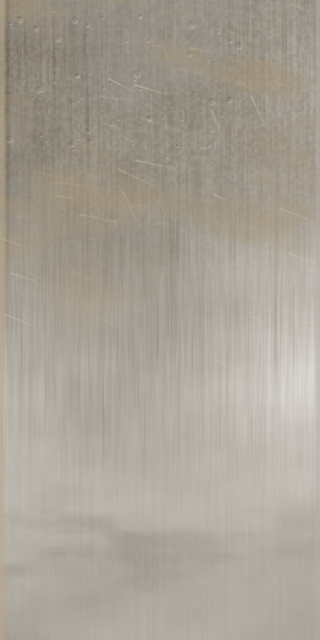
Write a Shadertoy shader that draws this texture.

```glsl
// Worn brushed metal sheet with soft tarnish, scratches and droplets.

const vec3 DARK_METAL = vec3(0.55, 0.52, 0.47);
const vec3 PALE_METAL = vec3(0.78, 0.76, 0.73);
const vec3 OCHRE = vec3(0.66, 0.59, 0.47);
const vec3 COOL_GREY = vec3(0.61, 0.605, 0.59);
const vec3 GLINT = vec3(0.85, 0.79, 0.69);

float hash(vec2 p) {
    vec3 q = fract(vec3(p.xyx) * 0.1031);
    q += dot(q, q.yzx + 33.33);
    return fract((q.x + q.y) * q.z);
}

float noise(vec2 p) {
    vec2 i = floor(p), f = fract(p);
    f = f * f * (3.0 - 2.0 * f);
    return mix(mix(hash(i), hash(i + vec2(1, 0)), f.x),
               mix(hash(i + vec2(0, 1)), hash(i + vec2(1, 1)), f.x), f.y);
}

float fbm(vec2 p) {
    float sum = 0.0, gain = 0.5;
    for (int i = 0; i < 4; i++) {
        sum += gain * noise(p);
        p = p * 2.03 + 17.3;
        gain *= 0.5;
    }
    return sum / 0.9375;
}

// Soft bump: 1 at the centre, falling off over the given width
float bump(float x, float centre, float width) {
    float d = (x - centre) / width;
    return exp(-d * d);
}

// Broad brightness of the sheet, with a hazy reflection in the lower half
float sheetTone(vec2 uv, vec2 p) {
    float tone = mix(0.715, 0.578, smoothstep(0.40, 0.76, uv.y));
    tone -= 0.035 * (1.0 - smoothstep(0.08, 0.26, uv.y));
    tone += 0.07 * (uv.x - 0.5) * smoothstep(0.1, 0.4, uv.y);
    tone += 0.065 * smoothstep(0.5, 1.0, uv.x) * bump(uv.y, 0.45, 0.20);
    tone += 0.040 * (1.0 - smoothstep(0.0, 0.3, uv.x)) * bump(uv.y, 0.38, 0.15);
    tone -= 0.030 * bump(uv.x, 0.45, 0.28) * bump(uv.y, 0.50, 0.14);
    tone += 0.10 * (fbm(p * vec2(3.0, 5.0)) - 0.5);
    float smudge = smoothstep(0.40, 0.75, fbm(p * vec2(4.0, 10.0) + 41.0));
    return tone - 0.08 * smudge * bump(uv.y, 0.15, 0.07) * (1.0 - 0.6 * uv.x);
}

// Vertical brushing: hairline grain plus short darker lines in patches
float brushing(vec2 p) {
    float hair = noise(p * vec2(230.0, 9.0)) + noise(p * vec2(120.0, 5.0) + 9.0) - 1.0;
    float lines = smoothstep(0.72, 0.95, noise(p * vec2(170.0, 3.2) + 63.0));
    float patches = smoothstep(0.3, 0.65, noise(p * vec2(5.0, 2.5) + 5.0));
    return 0.040 * hair - 0.040 * lines * patches;
}

// Tapered straight scratch from a, along dir
float scratch(vec2 p, vec2 a, vec2 dir, float len, float width) {
    vec2 q = p - a;
    float along = clamp(dot(q, dir), 0.0, len);
    float d = length(q - dir * along);
    return exp(-d * d / (width * width)) * (1.0 - 0.65 * along / len);
}

// Family of scratches, thinning out downwards from the top edge
float scratches(vec2 p, int count, float seed, float reach, float width) {
    float sum = 0.0;
    for (int i = 0; i < count; i++) {
        float k = float(i) + seed;
        vec2 a = vec2(1.1 * hash(vec2(k, 1.0)) - 0.1, 2.0 - reach * pow(hash(vec2(k, 2.0)), 1.4));
        float steep = step(0.90, hash(vec2(k, 3.0)));
        float angle = mix(-0.08 - 0.42 * hash(vec2(k, 4.0)), -1.15, steep);
        float len = 0.03 + 0.11 * hash(vec2(k, 5.0));
        float strength = 0.15 + 0.6 * pow(hash(vec2(k, 6.0)), 3.0);
        sum += strength * scratch(p, a, vec2(cos(angle), sin(angle)), len, width);
    }
    return min(sum, 1.0);
}

// Small beads: lit on the lower rim, shaded on the upper one
float droplets(vec2 p) {
    float sum = 0.0;
    for (int i = 0; i < 70; i++) {
        float k = float(i);
        vec2 centre = vec2(0.75 * hash(vec2(k, 11.0)), 1.99 - 0.5 * hash(vec2(k, 12.0)));
        float radius = mix(0.002, 0.011, pow(hash(vec2(k, 13.0)), 5.0));
        vec2 q = p - centre;
        float d = length(q);
        float rim = exp(-pow((d - radius) / 0.003, 2.0));
        sum += rim * (0.15 + dot(q / max(d, 0.001), vec2(0.4, -0.8)));
    }
    return sum;
}

void mainImage(out vec4 fragColor, in vec2 fragCoord) {
    vec2 uv = fragCoord / iResolution.xy;
    vec2 p = uv * vec2(1.0, 2.0);
    float upper = smoothstep(0.45, 0.85, uv.y);

    // Metal, brushed grain and fine pitting
    float tone = sheetTone(uv, p);
    tone += brushing(p) * mix(0.25, 1.0, smoothstep(0.15, 0.42, uv.y));
    tone += 0.045 * (noise(p * 110.0) - 0.5) * mix(0.2, 1.3, upper);
    vec3 color = mix(DARK_METAL, PALE_METAL, (tone - 0.55) / 0.23);

    // Warm and cool tarnish, slanted like the scratches
    vec2 slant = vec2(p.x, p.y + 0.15 * p.x);
    float warm = smoothstep(0.46, 0.74, fbm(slant * vec2(3.5, 9.0) + 23.0));
    float cool = smoothstep(0.42, 0.70, fbm(p * vec2(3.0, 4.5) + 77.0));
    color = mix(color, COOL_GREY, 0.35 * cool * upper);
    color = mix(color, OCHRE, 0.42 * warm * smoothstep(0.45, 0.65, uv.y));
    color = mix(color, OCHRE, 0.30 * bump(uv.x, 0.25, 0.09) * bump(uv.y, 0.55, 0.05));

    // Surface damage
    color = mix(color, GLINT, 0.75 * scratches(p, 40, 0.0, 1.0, 0.0025));
    color = mix(color, GLINT, 0.35 * scratches(p, 60, 90.0, 1.4, 0.0035));
    color += 0.09 * droplets(p);

    // Worn side edges
    float leftRim = 1.0 - smoothstep(0.006, 0.020, uv.x);
    color = mix(color, OCHRE + 0.07, 0.5 * leftRim);
    color -= 0.06 * bump(uv.x, 0.024, 0.006) * smoothstep(0.4, 0.8, uv.y);
    color = mix(color, PALE_METAL - 0.08, 0.5 * smoothstep(0.978, 0.992, uv.x));
    fragColor = vec4(color, 1.0);
}
```
